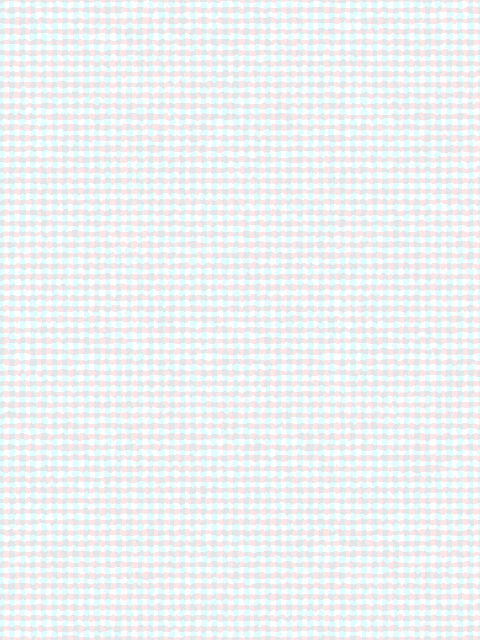
Write a Shadertoy shader that draws this pattern.

```glsl
#define REPEATS vec2(45.0, 60.0)
#define PHASE vec2(0.10, 0.05)
#define STRIPE_WIDTH vec2(0.52, 0.50)
#define WOBBLE 0.24
#define WOBBLE_SCALE 1.9
#define FRAY 0.09
#define WIDTH_DRIFT 0.13
#define DRIFT_SCALE 0.37
#define EDGE_PIXELS 0.4
#define PAPER vec3(0.995, 0.998, 1.0)
#define AQUA_INK vec3(0.885, 1.0, 1.0)
#define PINK_INK vec3(1.0, 0.902, 0.908)

vec2 hashGradient(vec2 cell) {
    vec3 p = fract(cell.xyx * vec3(0.1031, 0.1030, 0.0973));
    p += dot(p, p.yzx + 33.33);
    float angle = 6.28318 * fract((p.x + p.y) * p.z);
    return vec2(cos(angle), sin(angle));
}

float gradientNoise(vec2 p) {
    vec2 i = floor(p);
    vec2 f = p - i;
    vec2 u = f * f * f * (f * (f * 6.0 - 15.0) + 10.0);
    float a = dot(hashGradient(i), f);
    float b = dot(hashGradient(i + vec2(1, 0)), f - vec2(1, 0));
    float c = dot(hashGradient(i + vec2(0, 1)), f - vec2(0, 1));
    float d = dot(hashGradient(i + vec2(1, 1)), f - vec2(1, 1));
    return mix(mix(a, b, u.x), mix(c, d, u.x), u.y);
}

vec2 noisePair(vec2 p) {
    return vec2(gradientNoise(p), gradientNoise(p + vec2(71.3, 19.7)));
}

// Coverage of the vertical (x) and horizontal (y) stripes
vec2 stripeCoverage(vec2 p, vec2 width, vec2 edge) {
    vec2 fromCentre = abs(fract(p - PHASE + 0.5) - 0.5);
    return 1.0 - smoothstep(-edge, edge, fromCentre - 0.5 * width);
}

void mainImage(out vec4 fragColor, in vec2 fragCoord) {
    vec2 p = fragCoord / iResolution.xy * REPEATS;
    vec2 edge = EDGE_PIXELS * REPEATS / iResolution.xy;

    // Uneven, slightly frayed stripe edges
    vec2 warped = p + WOBBLE * noisePair(p * WOBBLE_SCALE)
                    + FRAY * noisePair(p * WOBBLE_SCALE * 2.3 + 40.0);

    // Stripes swell and thin slowly over several repeats
    vec2 width = STRIPE_WIDTH + WIDTH_DRIFT * noisePair(p * DRIFT_SCALE + 9.5);

    // Translucent inks multiply where the stripes cross
    vec2 cover = stripeCoverage(warped, width, edge);
    vec3 color = PAPER;
    color *= mix(vec3(1.0), AQUA_INK, cover.x);
    color *= mix(vec3(1.0), PINK_INK, cover.y);

    fragColor = vec4(color, 1.0);
}
```
